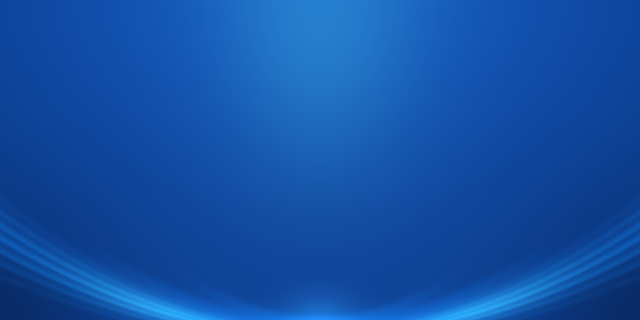
This background is drawn by a WebGL 2 fragment shader. Its source:

```glsl
#version 300 es
precision highp float;
// A blue stage backdrop: a soft beam falls from the top centre, and a fan of
// mirrored parabolic light strands sweeps from both sides to the bottom.
// Gaussian falloffs shape every glow; x runs from -1 to 1 and y from 0 to 1.

uniform vec2 u_resolution;
out vec4 fragColor;

const vec3 LOW_BLUE = vec3(0.045, 0.235, 0.565);
const vec3 HIGH_BLUE = vec3(0.060, 0.305, 0.695);
const vec3 HALO_COLOR = vec3(0.030, 0.060, 0.055);
const vec3 BEAM_COLOR = vec3(0.060, 0.135, 0.060);
const vec3 STRAND_BLUE = vec3(0.010, 0.120, 0.190);
const vec3 STRAND_CYAN = vec3(0.110, 0.260, 0.150);
const vec3 FLOOR_GLOW = vec3(0.050, 0.160, 0.200);
const float HALO_WIDTH = 0.65;
const float BEAM_WIDTH = 0.29;
const float EDGE_SHADE = 0.12;
const int STRAND_COUNT = 7;
const float STRAND_BASE = 0.135;    // height of the lowest strand at the side
const float STRAND_GAP = 0.040;     // height step between strands at the side
const float STRAND_WIDTH = 0.011;
const int RAY_COUNT = 2;

float bell(float d, float width) {
    float t = d / width;
    return exp(-t * t);
}

// Approximate signed distance to y = bend * x^2 + base, positive above it.
float parabolaDistance(vec2 p, float bend, float base) {
    float slope = 2.0 * bend * p.x;
    return (p.y - bend * p.x * p.x - base) / sqrt(1.0 + slope * slope);
}

vec3 backdrop(vec2 p) {
    vec3 color = mix(LOW_BLUE, HIGH_BLUE, smoothstep(0.0, 1.0, p.y));
    color *= 1.0 - EDGE_SHADE * p.x * p.x;
    color += HALO_COLOR * bell(p.x, HALO_WIDTH) * mix(0.6, 1.0, p.y);
    float beamWidth = BEAM_WIDTH * mix(0.75, 1.1, p.y);
    color += BEAM_COLOR * bell(p.x, beamWidth) * smoothstep(0.15, 0.95, p.y);
    // Dark corners below the fan
    float corner = bell(length(vec2(abs(p.x) - 1.0, p.y)), 0.3);
    return color * (1.0 - 0.2 * corner);
}

vec3 strands(vec2 p) {
    vec3 light = vec3(0.0);
    float cyanZone = bell(abs(p.x) - 0.52, 0.25);
    for (int i = 0; i < STRAND_COUNT; i++) {
        float k = float(i);
        float base = -0.075 + 0.009 * k;
        float bend = STRAND_BASE + STRAND_GAP * k - base;
        float d = parabolaDistance(p, bend, base);
        // Crisp lower edge, softer upper side
        float width = STRAND_WIDTH * (d > 0.0 ? 1.25 : 0.7);
        float strength = bell(k - 3.0, 2.6);
        vec3 tint = STRAND_BLUE + STRAND_CYAN * cyanZone * strength;
        light += tint * bell(d, width) * strength * 0.8;
    }
    // Diffuse sheet behind the strands
    float sheet = parabolaDistance(p, 0.31, -0.045);
    return light + STRAND_BLUE * 0.45 * bell(sheet, 0.06);
}

// Faint steep rays on the inner side of the fan
vec3 innerRays(vec2 p) {
    vec3 light = vec3(0.0);
    for (int i = 0; i < RAY_COUNT; i++) {
        float k = float(i);
        float d = parabolaDistance(p, 0.465 + 0.29 * k, -0.012 + 0.012 * k);
        float reach = mix(0.85, 0.48, k);
        float fade = 1.0 - smoothstep(0.35 * reach, reach, abs(p.x));
        light += STRAND_BLUE * 0.55 * fade * bell(d, d > 0.0 ? 0.016 : 0.026);
    }
    return light;
}

void main() {
    vec2 uv = gl_FragCoord.xy / u_resolution;
    vec2 p = vec2(2.0 * uv.x - 1.0, uv.y);
    vec3 color = backdrop(p) + strands(p) + innerRays(p);
    color += FLOOR_GLOW * bell(length(p * vec2(1.0, 1.5)), 0.11);
    fragColor = vec4(clamp(color, 0.0, 1.0), 1.0);
}
```
